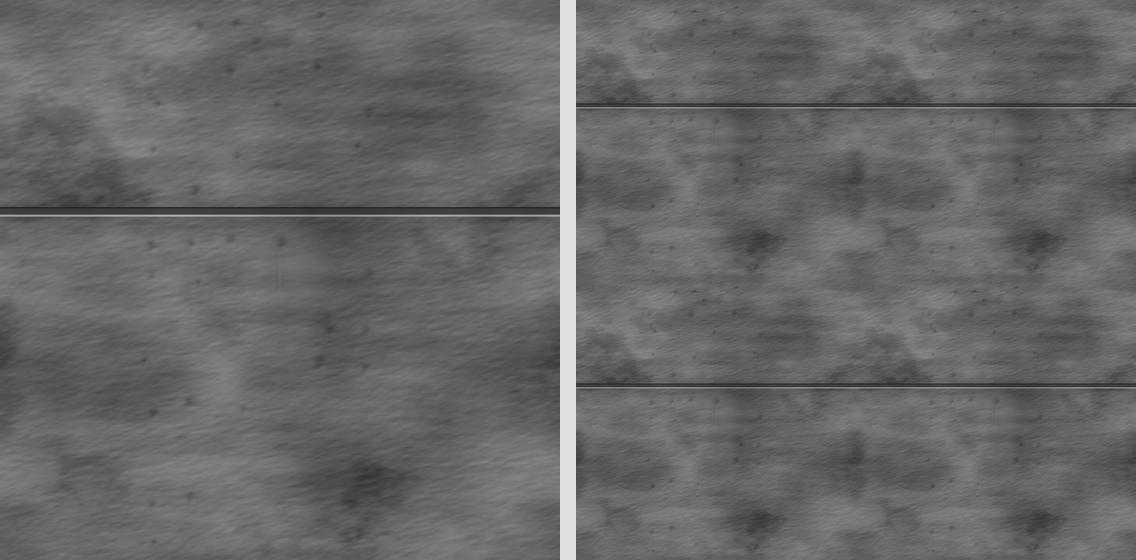
Left, the tile; right, the same tile 2 across and 2 down.
Reproduce this texture procedurally as a three.js fragment shader.

```glsl
// Worn, brushed dark grey metal panel crossed by one horizontal seam with a bright lip.
varying vec2 vUv;

const vec3 METAL = vec3(0.405, 0.405, 0.405);
const vec3 GROOVE = vec3(0.235, 0.235, 0.235);
const vec3 GROOVE_EDGE = vec3(0.13, 0.13, 0.13);
const vec3 LIP = vec3(0.63, 0.64, 0.63);

const float SEAM_Y = 0.6225;         // centre of the groove
const float GROOVE_HALF = 0.0062;
const float LIP_OFFSET = -0.0075;
const float LIP_HALF = 0.0017;
const float EDGE_OFFSET = 0.0065;
const float EDGE_HALF = 0.0013;
const float SOFT = 0.0009;

const float CLOUD_CONTRAST = 0.31;
const float STREAK_CONTRAST = 0.065;
const float RELIEF_CONTRAST = 0.125;
const float STAIN_DEPTH = 0.085;
const float SEAM_SHADE = 0.085;
const float PIT_CELLS = 13.0;
const float PIT_CHANCE = 0.38;
const vec2 RUB_CENTER = vec2(0.53, 0.52);

float hash(vec2 p) {
  vec3 q = fract(vec3(p.xyx) * 0.1031);
  q += dot(q, q.yzx + 33.33);
  return fract((q.x + q.y) * q.z);
}

// Value noise that wraps after a whole number of cells.
float noise(vec2 p, vec2 period, float seed) {
  vec2 i = floor(p);
  vec2 f = fract(p);
  f = f * f * (3.0 - 2.0 * f);
  vec2 a = mod(i, period) + seed;
  vec2 b = mod(i + 1.0, period) + seed;
  return mix(mix(hash(a), hash(vec2(b.x, a.y)), f.x),
             mix(hash(vec2(a.x, b.y)), hash(b), f.x), f.y);
}

float fbm(vec2 uv, vec2 period, float seed) {
  float sum = 0.0;
  float gain = 0.5;
  for (int i = 0; i < 5; i++) {
    sum += gain * noise(uv * period, period, seed);
    period *= 2.0;
    seed += 17.0;
    gain *= 0.5;
  }
  return sum / 0.97;
}

// Slanted hammered height; the whole-number shear keeps it wrapping.
float grainHeight(vec2 uv) {
  vec2 coarse = vec2(44.0, 130.0);
  vec2 fine = vec2(90.0, 230.0);
  float h = noise(uv * coarse - vec2(0.0, 26.0 * uv.x), coarse, 5.0);
  return 0.62 * h + 0.38 * noise(uv * fine - vec2(0.0, 38.0 * uv.x), fine, 71.0);
}

float band(float d, float halfWidth) {
  return 1.0 - smoothstep(halfWidth - SOFT, halfWidth + SOFT, abs(d));
}

// Small dents: shaded hollow with a lit lower rim, one per chosen cell.
float pits(vec2 uv) {
  vec2 p = uv * PIT_CELLS;
  vec2 cell = floor(p);
  vec2 center = 0.3 + 0.4 * vec2(hash(cell + 7.0), hash(cell + 43.0));
  vec2 d = fract(p) - center;
  d += 0.07 * (vec2(fbm(uv, vec2(70.0), 11.0), fbm(uv, vec2(70.0), 29.0)) - 0.5);
  float size = mix(0.06, 0.12, hash(cell + 91.0));
  float hollow = exp(-dot(d, d) / (size * size));
  vec2 r = d - size * vec2(0.6, -1.0);
  float rim = exp(-dot(r, r) / (size * size * 0.4));
  float zone = smoothstep(0.18, 0.28, uv.x) * (1.0 - smoothstep(0.62, 0.72, uv.x));
  return step(hash(cell + 131.0), PIT_CHANCE) * zone * (0.5 * rim - hollow);
}

void main() {
  vec2 uv = vUv;
  float seamD = uv.y - SEAM_Y;

  // Broad cloudy wear and long brushed streaks
  float cloud = fbm(uv, vec2(5.0, 6.0), 3.0) - 0.5;
  float streak = fbm(uv, vec2(4.0, 34.0), 57.0) - 0.5;
  float tone = CLOUD_CONTRAST * cloud + 2.0 * STREAK_CONTRAST * streak;

  // Ragged stains, denser beside the seam
  float nearSeam = exp(-abs(seamD) / (seamD > 0.0 ? 0.05 : 0.035));
  float patches = smoothstep(0.56, 0.76, fbm(uv, vec2(6.0, 7.0), 23.0) + 0.09 * nearSeam);
  float ragged = smoothstep(0.35, 0.65, fbm(uv, vec2(26.0, 34.0), 37.0));
  tone -= STAIN_DEPTH * patches * (0.45 + 0.55 * ragged);
  tone -= SEAM_SHADE * nearSeam;

  // Pale rubbed spot with a faint upright scuff
  vec2 rub = (uv - RUB_CENTER) / vec2(0.075, 0.075);
  float rubbed = exp(-dot(rub, rub));
  float scuff = exp(-pow((length(rub) - 0.55) * 5.0, 2.0)) * smoothstep(0.1, -0.4, rub.x);
  float strokes = noise(uv * vec2(180.0, 10.0), vec2(180.0, 10.0), 83.0) - 0.5;
  tone += 0.035 * rubbed + scuff * (0.05 * strokes - 0.025);

  // Embossed grain lit from the upper left
  float relief = grainHeight(uv) - grainHeight(uv + vec2(-0.0012, 0.0022));
  tone += RELIEF_CONTRAST * relief * (1.0 - 0.6 * rubbed) + 0.09 * pits(uv);
  vec3 color = METAL + tone;

  // Seam: recessed groove, dark upper edge, bright lower lip
  float wear = 1.0 + 0.5 * cloud;
  color = mix(color, GROOVE * wear, band(seamD, GROOVE_HALF));
  color = mix(color, GROOVE_EDGE, 0.85 * band(seamD - EDGE_OFFSET, EDGE_HALF));
  color = mix(color, LIP * wear, band(seamD - LIP_OFFSET, LIP_HALF));

  gl_FragColor = vec4(clamp(color, 0.0, 1.0), 1.0);
}
```
